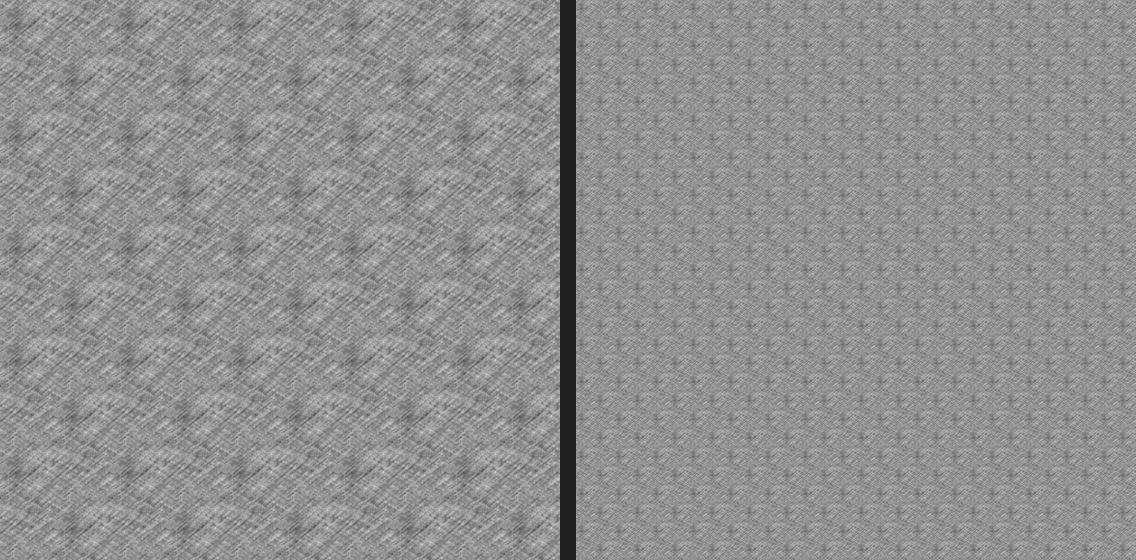
Left, the tile; right, the same tile 3 across and 3 down.
Write a Shadertoy shader that draws this texture.

```glsl
float hash(ivec2 cell, int seed) {
    uvec3 v = uvec3(cell, seed) * uvec3(1597u, 51749u, 7919u);
    uint h = (v.x ^ v.y ^ v.z) * 747796405u + 289133u;
    h = ((h >> ((h >> 28u) + 4u)) ^ h) * 277803u;
    h = (h ^ (h >> 15u)) * 73244475u;
    return float((h >> 8u) & 65535u) / 65535.0;
}

// One strand of wrapping noise, shifted so that strand ends do not line up
float strand(int row, float along, int count, int seed) {
    float t = along * float(count) + hash(ivec2(row, 97), seed);
    int i = int(floor(t));
    float a = hash(ivec2(row, i % count), seed);
    float b = hash(ivec2(row, (i + 1) % count), seed);
    return mix(a, b, smoothstep(0.0, 1.0, fract(t)));
}

// Noise centred on zero with period 1; q.x runs across strands, q.y along them
float strands(vec2 q, ivec2 count, int seed) {
    q = fract(q);
    float t = q.x * float(count.x);
    int row = int(floor(t));
    float a = strand(row % count.x, q.y, count.y, seed);
    float b = strand((row + 1) % count.x, q.y, count.y, seed);
    return mix(a, b, smoothstep(0.0, 1.0, fract(t))) - 0.5;
}

// Soft spot repeated on the staggered lattice
float spot(vec2 p, vec2 centre, float radius) {
    vec2 d = p - centre;
    vec2 q = vec2(d.x + d.y, d.x - d.y);
    q -= round(q);
    return exp(-dot(q, q) / (2.0 * radius * radius));
}

void mainImage(out vec4 fragColor, in vec2 fragCoord) {
    // Five repeats each way, with a copy half a step across and up
    vec2 p = 5.0 * fragCoord / iResolution.xy;
    vec2 q = vec2(p.x + p.y, p.x - p.y);

    // Whole-number shears tilt the strands and keep the period
    float steep = strands(q.yx, ivec2(38, 11), 11);
    float rising = strands(vec2(q.x - 5.0 * q.y, q.y), ivec2(8, 27), 12);
    float risingFine = strands(vec2(q.x - 6.0 * q.y, q.y), ivec2(8, 38), 13);
    float falling = strands(vec2(q.y - 3.0 * q.x, q.x), ivec2(15, 15), 14);
    float fallingFine = strands(vec2(q.y - 4.0 * q.x, q.x), ivec2(11, 25), 15);

    // Crossed brushing, mostly rising to the right
    float shade = 0.567 + 0.11 * steep + 0.11 * rising + 0.10 * risingFine;
    shade += 0.09 * falling + 0.08 * fallingFine;

    // Grain and cloudy wear
    shade += 0.15 * strands(q, ivec2(52), 16);
    shade += 0.03 * strands(q, ivec2(9), 17);

    // Sparse light scratches and dark cuts
    shade += 0.05 * smoothstep(0.3, 0.48, max(rising, falling));
    shade -= 0.045 * smoothstep(0.3, 0.48, -min(risingFine, steep));

    // Worn and dark patches
    vec2 knot = vec2(0.035, 0.508);
    shade -= 0.07 * spot(p, knot, 0.04);
    shade += 0.022 * spot(p, knot + vec2(-0.11, -0.12), 0.12);
    shade -= 0.02 * spot(p, knot + vec2(0.17, 0.17), 0.13);
    shade += (0.03 + 0.12 * falling) * spot(p, knot + vec2(0.37, -0.11), 0.05);
    shade += (0.03 + 0.12 * rising) * spot(p, knot + vec2(-0.04, 0.165), 0.05);
    shade -= (0.04 - 0.12 * falling) * spot(p, knot + vec2(0.28, -0.02), 0.04);

    fragColor = vec4(vec3(clamp(shade, 0.0, 1.0)), 1.0);
}
```
